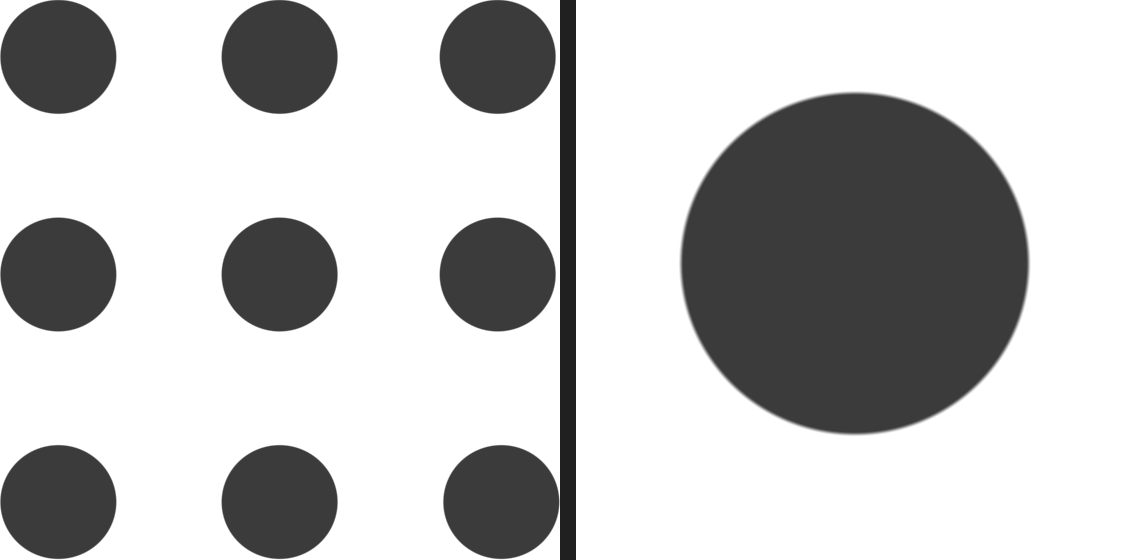
Left: the whole. Right: its middle third, enlarged.
Give the GLSL for this pattern, as a three.js fragment shader.

```glsl
// Three by three grid of dark, slightly wide dots on white.
// Each dot is an ellipse distance, placed by a loop over columns and rows,
// with small spacing shifts in the last column and the top row.

varying vec2 vUv;

const vec3 PAPER = vec3(1.0);
const vec3 INK = vec3(0.23);
const vec2 FIRST_CENTER = vec2(0.1042, 0.1035);
const vec2 SPACING = vec2(0.3951, 0.4063);
const vec2 RADII = vec2(0.1035, 0.1016);
const float EDGE = 0.0016;

// Approximate signed distance to an ellipse centred on the origin
float ellipseDistance(vec2 p, vec2 radii) {
  return (length(p / radii) - 1.0) * min(radii.x, radii.y);
}

// Coverage of a shape with a softened edge
float coverage(float distance, float softness) {
  return 1.0 - smoothstep(-softness, softness, distance);
}

// Dot centre for a column and row counted from the lower left
vec2 dotCenter(vec2 cell, vec2 first, vec2 spacing) {
  vec2 center = first + cell * spacing;
  float lastColumn = step(1.5, cell.x);
  float topRow = step(1.5, cell.y);
  float aboveBottom = step(0.5, cell.y);

  // Uneven spacing: the lower right dot stays furthest to the right
  center.x += lastColumn * mix(0.0008, -0.0057, aboveBottom);
  center.y -= topRow * 0.0177;
  return center;
}

void main() {
  float ink = 0.0;
  for (int row = 0; row < 3; row++) {
    for (int column = 0; column < 3; column++) {
      vec2 cell = vec2(float(column), float(row));
      vec2 center = dotCenter(cell, FIRST_CENTER, SPACING);
      ink = max(ink, coverage(ellipseDistance(vUv - center, RADII), EDGE));
    }
  }
  gl_FragColor = vec4(mix(PAPER, INK, ink), 1.0);
}
```
